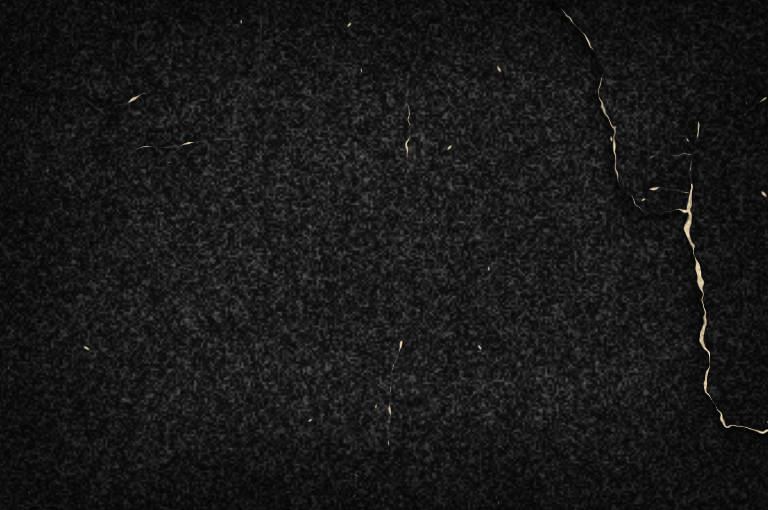
Give the GLSL for this texture, as a Shadertoy shader.

```glsl
#define GRAIN_SCALE 225.0
#define GRAIN_CONTRAST 2.4
#define BASE_LEVEL 0.1
#define TEAR_WIDTH 0.0085
#define FOLD_CHIP_WIDTH 0.007
#define SHADOW_REACH 0.016
#define FLECK_CHANCE 0.16
#define CLOTH_TINT vec3(1.02, 0.99, 0.99)
#define CHIP_COLOR vec3(0.88, 0.81, 0.66)
#define DUST_COLOR vec3(0.5, 0.48, 0.45)

// Main tear, from the top edge to the right edge
const int TEAR_POINTS = 17;
const vec2 TEAR[TEAR_POINTS] = vec2[](
    vec2(1.08, 1.01), vec2(1.143, 0.93), vec2(1.187, 0.863), vec2(1.178, 0.81),
    vec2(1.203, 0.746), vec2(1.2, 0.703), vec2(1.215, 0.633), vec2(1.26, 0.586),
    vec2(1.344, 0.58), vec2(1.352, 0.64), vec2(1.348, 0.57), vec2(1.363, 0.49),
    vec2(1.373, 0.395), vec2(1.387, 0.316), vec2(1.383, 0.228),
    vec2(1.435, 0.164), vec2(1.52, 0.15));

// Minor folds as start and end: centre, left, right
const int FOLD_COUNT = 12;
const vec4 FOLDS[FOLD_COUNT] = vec4[](
    vec4(0.8, 0.86, 0.797, 0.68), vec4(0.797, 0.6, 0.76, 0.49),
    vec4(0.787, 0.33, 0.764, 0.25), vec4(0.764, 0.25, 0.757, 0.13),
    vec4(0.16, 0.81, 0.21, 0.78), vec4(0.21, 0.795, 0.29, 0.815),
    vec4(0.205, 0.705, 0.47, 0.725), vec4(0.3, 0.72, 0.335, 0.685),
    vec4(1.5, 0.81, 1.36, 0.7), vec4(1.36, 0.7, 1.28, 0.69),
    vec4(1.367, 0.76, 1.352, 0.62), vec4(1.27, 0.625, 1.375, 0.62));

// Faint scuffs as centre and radius
const vec3 SCUFFS[3] = vec3[](
    vec3(0.674, 0.146, 0.022), vec3(0.596, 0.193, 0.015), vec3(0.654, 0.9, 0.016));

float hash(vec2 p) {
    vec3 q = fract(p.xyx * 0.1031);
    q += dot(q, q.yzx + 33.33);
    return fract((q.x + q.y) * q.z);
}

float noise(vec2 p) {
    vec2 i = floor(p), f = fract(p);
    f *= f * (3.0 - 2.0 * f);
    return mix(mix(hash(i), hash(i + vec2(1, 0)), f.x),
               mix(hash(i + vec2(0, 1)), hash(i + vec2(1, 1)), f.x), f.y);
}

vec2 jagged(vec2 p) {
    vec2 coarse = vec2(noise(p * 24.0), noise(p * 24.0 + 37.0)) - 0.5;
    vec2 fine = vec2(noise(p * 85.0 + 11.0), noise(p * 85.0 + 71.0)) - 0.5;
    return p + 0.014 * coarse + 0.007 * fine;
}

// Distance to a segment, negative on its right-hand side
float signedSegment(vec2 p, vec2 a, vec2 b) {
    vec2 e = p - a, d = b - a;
    float dist = length(e - d * clamp(dot(e, d) / dot(d, d), 0.0, 1.0));
    return d.x * e.y < d.y * e.x ? -dist : dist;
}

float flecks(vec2 p, float cell, float chance, float size, float aa) {
    vec2 id = floor(p / cell) + 19.0;
    vec2 center = 0.2 + 0.6 * vec2(hash(id + 3.0), hash(id + 57.0));
    vec2 q = (fract(p / cell) - center) * cell;
    float angle = 2.2 * (hash(id + 91.0) - 0.5);
    q = mat2(cos(angle), sin(angle), -sin(angle), cos(angle)) * q;
    float radius = size * (0.4 + 0.6 * hash(id + 23.0));
    float d = length(q * vec2(1.0, 0.45)) - radius;
    return step(hash(id), chance) * smoothstep(aa, -aa, d);
}

void mainImage(out vec4 fragColor, in vec2 fragCoord) {
    vec2 p = fragCoord / iResolution.y;
    vec2 uv = fragCoord / iResolution.xy;
    float aa = 0.8 / iResolution.y;
    vec2 q = jagged(p);

    // Matte grain, broad wrinkles and dark borders
    float grain = 0.65 * noise(p * GRAIN_SCALE) + 0.35 * noise(p * GRAIN_SCALE * 0.52 + 40.0);
    float wrinkles = 0.6 * noise(vec2(p.x + p.y, p.y * 2.0 - p.x) * 3.0)
                   + 0.4 * noise(vec2(p.x - p.y, p.y * 2.0) * 6.0 + 9.0);
    vec2 border = smoothstep(vec2(-0.08), vec2(0.28), min(uv, 1.0 - uv));
    float level = BASE_LEVEL * mix(0.5, 1.1, border.x * border.y);
    level *= 0.85 + 0.3 * wrinkles;
    level *= exp(GRAIN_CONTRAST * (grain - 0.5));

    // Tear with a shadow along one side
    float tear = 9.0;
    for (int i = 0; i < TEAR_POINTS - 1; i++) {
        float d = signedSegment(q, TEAR[i], TEAR[i + 1]);
        if (abs(d) < abs(tear)) tear = d;
    }
    float trunk = smoothstep(1.32, 1.345, p.x) * smoothstep(0.2, 0.24, p.y);
    float patches = noise(p * 38.0 + 5.0);
    float tearWidth = TEAR_WIDTH * mix(0.6, 0.75, trunk) * (patches - mix(0.5, 0.12, trunk));
    float chips = smoothstep(aa, -aa, abs(tear) - tearWidth);
    float reach = SHADOW_REACH * (tear < 0.0 ? 1.0 : 0.2);
    level *= 1.0 - 0.75 * exp(-abs(tear) / reach);

    // Worn folds: pale hairline, flaked chips, soft shade
    float fold = 9.0;
    for (int i = 0; i < FOLD_COUNT; i++)
        fold = min(fold, abs(signedSegment(q, FOLDS[i].xy, FOLDS[i].zw)));
    float foldWidth = FOLD_CHIP_WIDTH * (noise(p * 46.0 + 63.0) - 0.64);
    chips = max(chips, smoothstep(aa, -aa, fold - foldWidth));
    float sides = smoothstep(0.3, 0.45, abs(p.x - 0.78));
    level *= 1.0 - 0.4 * sides * exp(-fold / 0.02);
    float hairline = exp(-fold * fold / 6e-6) + 0.6 * exp(-tear * tear / 6e-6);
    level += 0.14 * hairline * noise(p * 90.0 + 15.0);

    // Scuffs
    for (int i = 0; i < 3; i++) {
        float r = length(q - SCUFFS[i].xy) / SCUFFS[i].z;
        level += 0.07 * exp(-r * r) * noise(p * 110.0);
    }

    // Colour, dust and loose flecks
    vec3 color = level * CLOTH_TINT;
    color = mix(color, DUST_COLOR, 0.6 * flecks(p + 0.4, 0.037, 0.06, 0.0012, aa));
    chips = max(chips, flecks(p, 0.13, FLECK_CHANCE, 0.0028, aa));
    color = mix(color, CHIP_COLOR * (0.75 + 0.4 * grain), chips);
    fragColor = vec4(color, 1.0);
}
```
